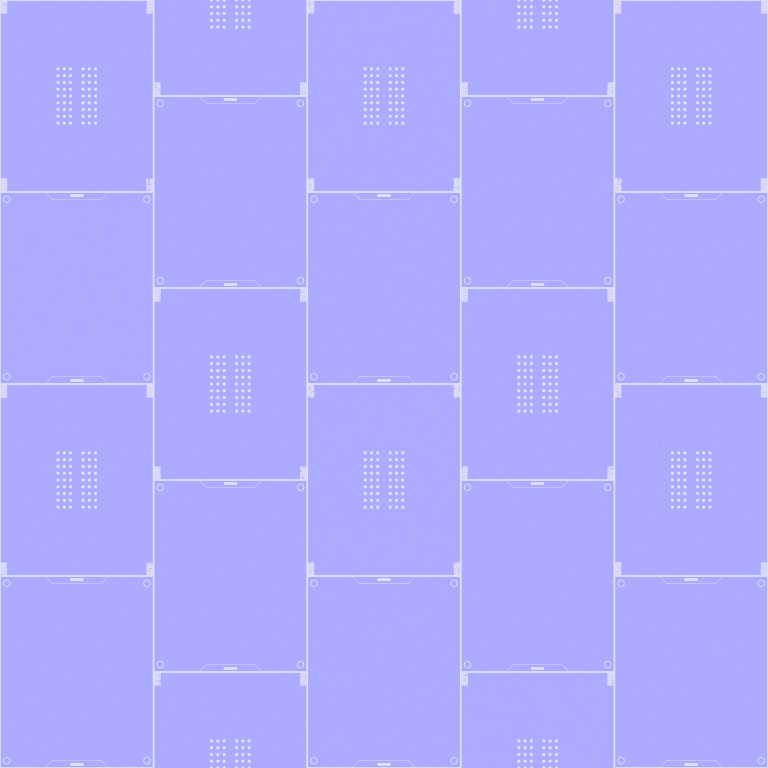
A Shadertoy shader for this texture map:

```glsl
// Staggered lilac wall panels: vented panels alternate with plain bolted ones.

// Layout, in fractions of the canvas
const vec2  GRID        = vec2(5.0, 4.0);
const float SEAM_HALF   = 0.0011;
const vec2  BLOCK_SIZE  = vec2(0.0092, 0.0178);
const vec2  VENT_PITCH  = vec2(0.00814, 0.00882);
const vec2  VENT_EXTENT = vec2(3.0, 4.0);
const float VENT_RADIUS = 0.0020;
const vec2  BOLT_INSET  = vec2(0.0088, 0.0096);
const float BOLT_RADIUS = 0.0042;
const float BOLT_HALF   = 0.0006;
const float LATCH_TOP   = 0.0317;
const float LATCH_BASE  = 0.0415;
const float LATCH_DEPTH = 0.0095;
const float LATCH_HALF  = 0.00045;
const vec2  SLOT_HALF   = vec2(0.0088, 0.0017);
const float SLOT_INSET  = 0.0046;

// Colours and wear
const vec3  PANEL       = vec3(0.670, 0.670, 1.000);
const vec3  SEAM        = vec3(0.870, 0.890, 0.970);
const vec3  BLOCK       = vec3(0.850, 0.845, 0.975);
const vec3  BLOCK_WORN  = vec3(0.750, 0.730, 0.980);
const vec3  DETAIL      = vec3(0.890, 0.895, 0.975);
const float MOTTLE      = 0.012;
const float WEAR_SCALE  = 260.0;

float hash(vec2 p) {
    vec3 q = fract(vec3(p.xyx) * 0.1031);
    q += dot(q, q.yzx + 33.33);
    return fract((q.x + q.y) * q.z);
}

float cornerGradient(vec2 cell, vec2 offset) {
    float angle = 6.2832 * hash(cell);
    return dot(vec2(cos(angle), sin(angle)), offset);
}

float gradientNoise(vec2 p) {
    vec2 i = floor(p), f = fract(p);
    vec2 u = f * f * f * (f * (f * 6.0 - 15.0) + 10.0);
    vec2 x = vec2(1.0, 0.0), y = vec2(0.0, 1.0);
    float low  = mix(cornerGradient(i, f), cornerGradient(i + x, f - x), u.x);
    float high = mix(cornerGradient(i + y, f - y), cornerGradient(i + 1.0, f - 1.0), u.x);
    return mix(low, high, u.y);
}

float boxDistance(vec2 p, vec2 halfSize) {
    vec2 d = abs(p) - halfSize;
    return length(max(d, 0.0)) + min(max(d.x, d.y), 0.0);
}

float segmentDistance(vec2 p, vec2 a, vec2 b) {
    vec2 ab = b - a;
    return length(p - a - ab * clamp(dot(p - a, ab) / dot(ab, ab), 0.0, 1.0));
}

// Two banks of round holes, split by an empty middle column
float ventDistance(vec2 p) {
    vec2 hole = clamp(round(p / VENT_PITCH), -VENT_EXTENT, VENT_EXTENT);
    if (abs(hole.x) < 0.5) hole.x = p.x < 0.0 ? -1.0 : 1.0;
    return length(p - hole * VENT_PITCH) - VENT_RADIUS;
}

// Outline of the tapered latch; q.y is measured inward from the panel edge
float latchDistance(vec2 q) {
    vec2 shoulder = vec2(LATCH_TOP, LATCH_DEPTH);
    float top  = segmentDistance(q, vec2(0.0, LATCH_DEPTH), shoulder);
    float side = segmentDistance(q, shoulder, vec2(LATCH_BASE, 0.0));
    return min(top, side) - LATCH_HALF;
}

float coverage(float d) {
    return clamp(0.5 - d * min(iResolution.x, iResolution.y), 0.0, 1.0);
}

void mainImage(out vec4 fragColor, in vec2 fragCoord) {
    vec2 uv = fragCoord / iResolution.xy;

    // Panel grid counted from the top left; odd columns shift half a panel
    vec2 grid = vec2(uv.x, 1.0 - uv.y) * GRID;
    grid.y += 0.5 * mod(floor(grid.x), 2.0);
    vec2 id = floor(grid);
    vec2 p = (fract(grid) - 0.5) / GRID;
    vec2 edge = 0.5 / GRID - abs(p);
    vec2 corner = id * 2.0 + step(0.0, p);
    bool vented = mod(id.y, 2.0) < 0.5;

    // Faint mottling, of a different strength on each panel
    float mottle = gradientNoise(uv * vec2(110.0, 65.0) + id * 17.0);
    mottle += 0.5 * gradientNoise(uv * 230.0 + id * 9.0);
    vec3 color = PANEL + MOTTLE * mix(0.2, 1.0, hash(id + 4.0)) * mottle * vec3(1.0, 1.0, 0.2);

    float grain = gradientNoise(uv * WEAR_SCALE + 31.0);
    if (vented) {
        // Scuffed corner blocks with slightly ragged edges
        float block = boxDistance(edge - 0.5 * BLOCK_SIZE, 0.5 * BLOCK_SIZE) + 0.0008 * grain;
        float scuff = smoothstep(0.12, 0.4, grain) * hash(corner + 7.0);
        vec3 tint = vec3(0.03, -0.02, 0.0) * (hash(corner + 19.0) - 0.5);
        color = mix(color, mix(BLOCK + tint, BLOCK_WORN, scuff), coverage(block));
        color = mix(color, DETAIL, coverage(ventDistance(p)));
    } else {
        // Corner bolts, edge latches and their slots
        float bolt = abs(length(edge - BOLT_INSET) - BOLT_RADIUS) - BOLT_HALF;
        float slot = boxDistance(vec2(p.x, edge.y - SLOT_INSET), SLOT_HALF - 0.0015) - 0.0015;
        float latch = latchDistance(vec2(abs(p.x), edge.y));
        color = mix(color, SEAM, coverage(latch) * (0.65 - 0.35 * grain));
        color = mix(color, DETAIL, coverage(bolt) * (0.9 - 0.35 * abs(grain)));
        color = mix(color, DETAIL, coverage(slot));
    }

    // Seams between panels
    color = mix(color, SEAM, coverage(min(edge.x, edge.y) - SEAM_HALF));
    fragColor = vec4(color, 1.0);
}
```
